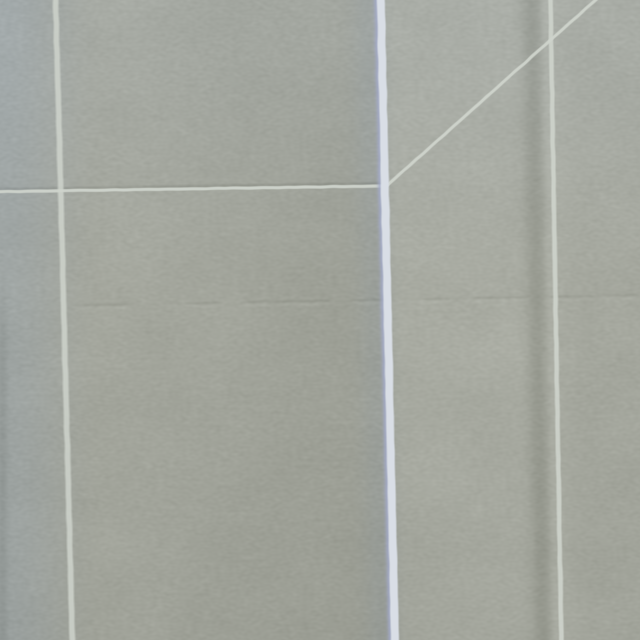
Write a Shadertoy shader that draws this texture.

```glsl
// Grey stone wall tiles with pale, slightly leaning grout lines and soft shadow bands.

const vec3 STONE_DARK  = vec3(0.545, 0.555, 0.515);
const vec3 STONE_LIGHT = vec3(0.715, 0.725, 0.690);
const vec3 COOL_TINT   = vec3(-0.020, -0.004, 0.030);
const vec3 GROUT       = vec3(0.810, 0.830, 0.800);
const vec3 GROUT_WIDE  = vec3(0.850, 0.870, 0.900);
const vec3 FRINGE      = vec3(0.640, 0.670, 0.800);

// Upright joints: x at the bottom, x at the top
const vec2 JOINT_LEFT  = vec2(0.113, 0.087);
const vec2 JOINT_MID   = vec2(0.617, 0.595);
const vec2 JOINT_RIGHT = vec2(0.877, 0.860);
const float WIDTH_LEFT  = 0.0088;
const float WIDTH_MID   = 0.0125;
const float WIDTH_RIGHT = 0.0072;
const float WIDTH_CROSS = 0.0048;

// Cross joints
const vec2 LEVEL_START = vec2(-0.02, 0.7000);
const vec2 CORNER      = vec2(0.604, 0.7095);
const vec2 SLOPE_END   = vec2(0.953, 1.0200);

const float GRAIN = 0.16;
const float MOTTLE = 0.22;
const float SEAM_DEPTH = 0.20;

vec2 hashGradient(vec2 cell) {
    vec3 p = fract(cell.xyx * vec3(0.1031, 0.1030, 0.0973));
    p += dot(p, p.yzx + 33.33);
    return fract((p.xx + p.yz) * p.zy) * 2.0 - 1.0;
}

float gradientNoise(vec2 p) {
    vec2 i = floor(p), f = fract(p);
    vec2 u = f * f * f * (f * (f * 6.0 - 15.0) + 10.0);
    vec2 e = vec2(0.0, 1.0);
    float low  = mix(dot(hashGradient(i), f),
                     dot(hashGradient(i + e.yx), f - e.yx), u.x);
    float high = mix(dot(hashGradient(i + e.xy), f - e.xy),
                     dot(hashGradient(i + e.yy), f - e.yy), u.x);
    return mix(low, high, u.y);
}

float fbm(vec2 p) {
    float sum = 0.0, amplitude = 0.5;
    for (int i = 0; i < 4; i++) {
        sum += amplitude * gradientNoise(p);
        p = mat2(1.6, 1.2, -1.2, 1.6) * p + 7.3;
        amplitude *= 0.5;
    }
    return sum;
}

float segmentDistance(vec2 p, vec2 a, vec2 b) {
    vec2 ab = b - a;
    return length(p - a - ab * clamp(dot(p - a, ab) / dot(ab, ab), 0.0, 1.0));
}

// Signed sideways offset from an upright joint
float jointOffset(vec2 p, vec2 joint) {
    return p.x - mix(joint.x, joint.y, p.y);
}

float stroke(float d, float width, float soft) {
    return 1.0 - smoothstep(-soft, soft, abs(d) - 0.5 * width);
}

float bell(float d, float radius) {
    return exp(-d * d / (radius * radius));
}

void mainImage(out vec4 fragColor, in vec2 fragCoord) {
    vec2 uv = fragCoord / iResolution.xy;
    float soft = max(0.0016, 0.8 / iResolution.y);

    // Slight hand-laid wobble of the joints
    vec2 p = uv + 0.0012 * vec2(gradientNoise(uv.yx * 38.0), gradientNoise(uv * 45.0));
    float left  = jointOffset(p, JOINT_LEFT);
    float mid   = jointOffset(p, JOINT_MID);
    float right = jointOffset(p, JOINT_RIGHT);

    // Broad light: brighter above, dimmer toward the lower middle
    float tone = 0.57 + 0.20 * (uv.y - 0.5);
    tone -= 0.14 * smoothstep(-0.45, 0.0, mid) * step(mid, 0.0);
    tone += 0.10 * smoothstep(0.0, 0.02, mid);
    tone -= 0.08 * smoothstep(0.0, 0.05, right);

    // Stone mottling and fine, sideways-drawn grain
    tone += MOTTLE * fbm(uv * vec2(7.0, 10.0));
    tone += GRAIN * fbm(uv * vec2(45.0, 95.0) + 19.0);
    tone += GRAIN * gradientNoise(uv * vec2(110.0, 190.0) + 5.0);

    // Soft upright shadows and a pale ridge by the right joint
    tone -= 0.38 * bell(right + 0.029, 0.017);
    tone += 0.14 * bell(right + 0.009, 0.008);
    tone -= 0.25 * bell(uv.x - 0.004, 0.008) * (1.0 - smoothstep(0.4, 0.65, uv.y));

    // Faint worn seam across the tiles
    float seam = p.y - mix(0.521, 0.539, uv.x);
    float wear = smoothstep(-0.35, 0.25, gradientNoise(vec2(uv.x * 22.0, 3.5)));
    wear *= smoothstep(0.09, 0.16, uv.x);
    tone += SEAM_DEPTH * wear * (0.6 * bell(seam + 0.005, 0.003) - bell(seam, 0.0025));

    vec3 color = mix(STONE_DARK, STONE_LIGHT, tone);
    float cool = 0.9 * (1.0 - smoothstep(0.0, 0.16, uv.x)) + 0.3 * smoothstep(0.5, 1.0, uv.y);
    color += COOL_TINT * (cool + 0.5 * bell(mid + 0.02, 0.025));

    // Cross joints with a thin shade on their upper edge
    float level = segmentDistance(p, LEVEL_START, CORNER);
    float slope = segmentDistance(p, CORNER, SLOPE_END);
    float shade = segmentDistance(p - vec2(0.0, 0.004), LEVEL_START, CORNER);
    color -= 0.05 * stroke(shade, WIDTH_CROSS, soft * 1.5);
    color = mix(color, GROUT, 0.95 * stroke(min(level, slope), WIDTH_CROSS, soft));

    // Upright joints; the wide one carries a blue fringe
    color = mix(color, GROUT, 0.85 * stroke(left, WIDTH_LEFT, soft * 1.6));
    color = mix(color, GROUT, 0.90 * stroke(right, WIDTH_RIGHT, soft * 1.3));
    color = mix(color, FRINGE, 0.75 * bell(mid + 0.007, 0.0045));
    color = mix(color, GROUT_WIDE, stroke(mid, WIDTH_MID, soft * 1.3));

    fragColor = vec4(clamp(color, 0.0, 1.0), 1.0);
}
```
